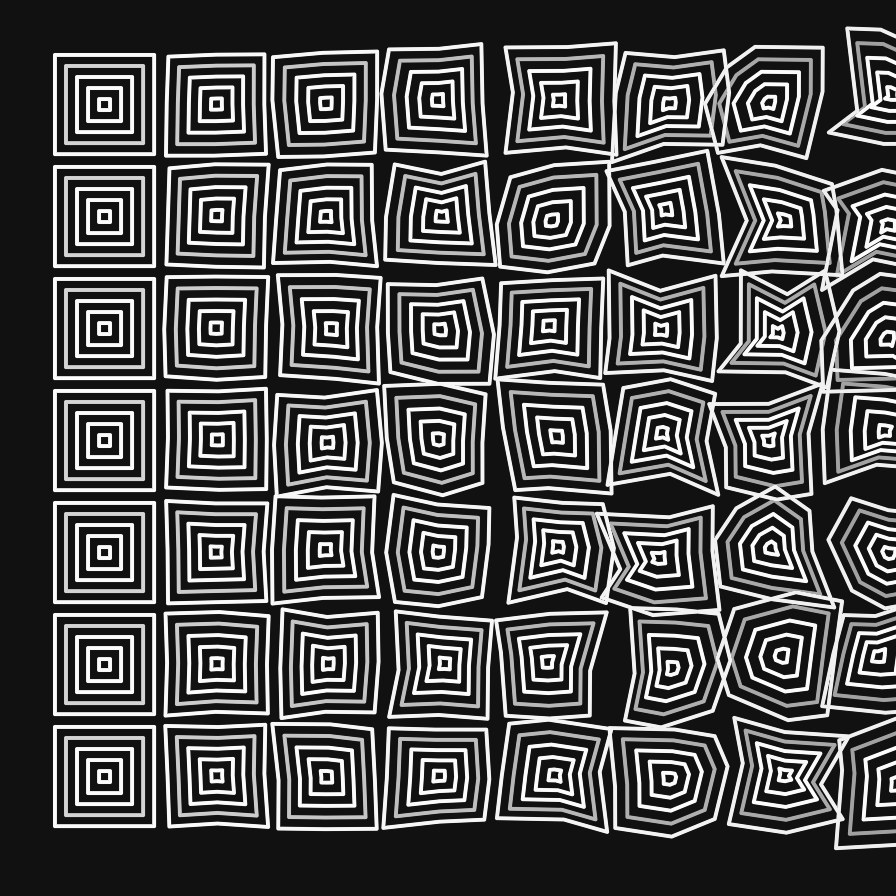
A WebGL 1 fragment shader for this pattern:

```glsl
precision highp float;

uniform vec2 u_resolution;

#define PITCH 0.125        // distance between tile centres, in canvas units
#define MARGIN 0.1167      // first tile centre, from the left and top
#define COLUMNS 8.0
#define ROWS 7.0
#define OUTER_HALF 0.443   // half side of the outer ring, in pitches
#define RING_STEP 0.0985   // spacing between rings, in pitches
#define LINE_WIDTH 0.035   // stroke width, in pitches
#define WARP 0.05          // corner displacement gained per column
#define DRIFT 0.014        // centre displacement gained per column
#define PAPER 0.065
#define INK 0.985

// Two signed random values in -1..1
vec2 signedHash(vec2 cell, float seed) {
  vec2 n = vec2(dot(cell, vec2(127.1, 311.7)), dot(cell, vec2(269.5, 183.3)));
  return 2.0 * fract(sin(n + seed * vec2(41.7, 73.9) + 5.3) * 4375.85) - 1.0;
}

float segmentDistance(vec2 p, vec2 a, vec2 b) {
  vec2 ab = b - a;
  vec2 ap = p - a;
  return length(ap - ab * clamp(dot(ap, ab) / dot(ab, ab), 0.0, 1.0));
}

// Corners and edge midpoints of a unit square, shaken more in later columns
vec2 warpedVertex(vec2 cell, float index) {
  float k = mod(index, 8.0);
  float angle = k * 0.785398;
  vec2 square = clamp(1.5 * vec2(cos(angle), sin(angle)), -1.0, 1.0);
  return square + WARP * cell.x * signedHash(cell, k + 1.0);
}

// Brightness of one ring; the second ring fades to grey along the row
float ringTone(float ring, float column) {
  float fade = column / (COLUMNS - 1.0);
  if (ring < 0.5) return mix(INK, 0.94, fade);
  if (ring < 1.5) return mix(0.83, 0.63, fade);
  return INK;
}

// Five nested copies of the same warped outline
float tileInk(vec2 p, vec2 cell, float blur) {
  float ink = PAPER;
  vec2 start = warpedVertex(cell, 0.0);
  for (int edge = 1; edge <= 8; edge++) {
    vec2 end = warpedVertex(cell, float(edge));
    for (int i = 0; i < 5; i++) {
      float ring = float(i);
      float scale = OUTER_HALF - RING_STEP * ring;
      float d = segmentDistance(p, start * scale, end * scale) - 0.5 * LINE_WIDTH;
      float cover = 1.0 - smoothstep(-blur, blur, d);
      ink = max(ink, mix(PAPER, ringTone(ring, cell.x), cover));
    }
    start = end;
  }
  return ink;
}

void main() {
  vec2 uv = gl_FragCoord.xy / u_resolution.y;
  vec2 grid = (vec2(uv.x, 1.0 - uv.y) - MARGIN) / PITCH;
  float blur = 0.6 / (u_resolution.y * PITCH);
  vec2 nearest = floor(grid + 0.5);

  // Neighbouring tiles may overlap
  float ink = PAPER;
  for (int y = -1; y <= 1; y++) {
    for (int x = -1; x <= 1; x++) {
      vec2 cell = nearest + vec2(float(x), float(y));
      bool inside = cell.x > -0.5 && cell.y > -0.5
                 && cell.x < COLUMNS - 0.5 && cell.y < ROWS - 0.5;
      vec2 p = grid - cell - DRIFT * cell.x * signedHash(cell, 0.0);
      if (inside && max(abs(p.x), abs(p.y)) < 0.65) {
        ink = max(ink, tileInk(p, cell, blur));
      }
    }
  }
  gl_FragColor = vec4(vec3(ink), 1.0);
}
```
